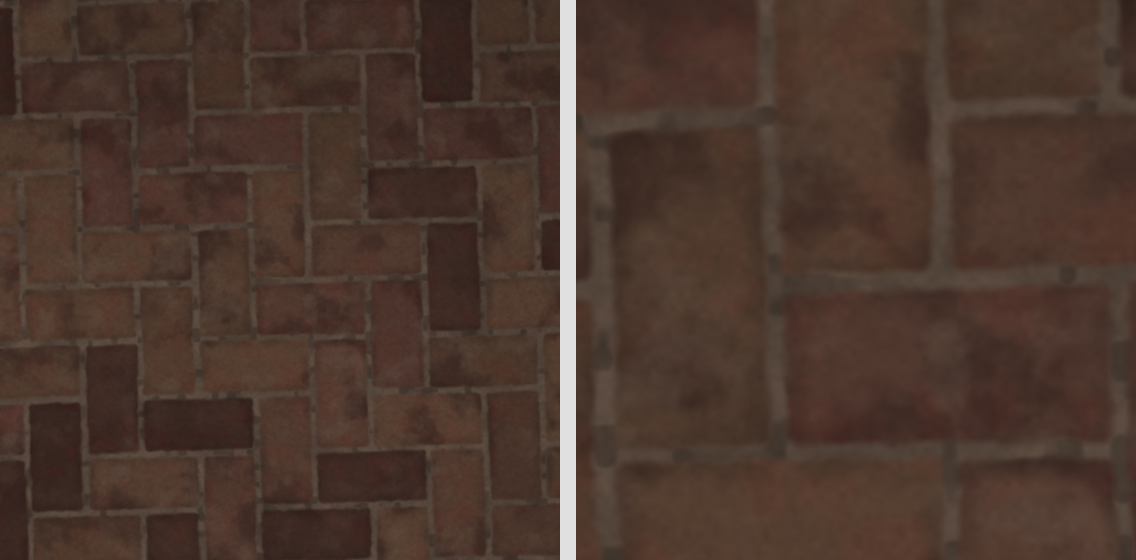
Left, the full canvas; right, a detail of the centre.
Write a Shadertoy shader that draws this texture.

```glsl
// Worn brown clay pavers in a herringbone bond, about ten brick widths across.
// Each square cell finds its brick from the diagonal index mod 4; a rounded box
// distance cuts the soft joints, and layered noise adds stains, grain and wear.

const vec2  CELL       = vec2(0.1023, 0.1013);  // brick width, canvas units
const vec2  ANCHOR     = vec2(0.4535, 0.3960);  // lower left corner of one brick
const float TILT       = 0.026;                 // rotation of the bond, radians
const float JOINT      = 0.052;                 // half joint width, in cells
const float SOFTNESS   = 0.038;                 // blur of the brick edge, in cells
const float ROUNDING   = 0.07;                  // corner radius, in cells
const float WOBBLE     = 0.055;                 // unevenness of the edges
const float DARK_SHARE = 0.17;                  // fraction of dark fired bricks

const vec3 BROWN   = vec3(0.302, 0.223, 0.174);
const vec3 RUSSET  = vec3(0.285, 0.195, 0.165);
const vec3 UMBER   = vec3(0.195, 0.130, 0.112);
const vec3 DUST    = vec3(0.350, 0.285, 0.240);
const vec3 MORTAR  = vec3(0.318, 0.262, 0.222);

float hash(vec2 p) {
    return fract(sin(dot(p, vec2(127.1, 311.7))) * 43758.5453);
}

float noise(vec2 p) {
    vec2 i = floor(p), f = fract(p);
    f = f * f * (3.0 - 2.0 * f);
    return mix(mix(hash(i), hash(i + vec2(1, 0)), f.x),
               mix(hash(i + vec2(0, 1)), hash(i + vec2(1, 1)), f.x), f.y);
}

float fbm(vec2 p) {
    float sum = 0.0, amp = 0.5;
    for (int i = 0; i < 4; i++) {
        sum += amp * noise(p);
        p = mat2(1.6, 1.2, -1.2, 1.6) * p + 7.3;
        amp *= 0.5;
    }
    return sum / 0.9375;
}

// Returns the lower left cell of the brick under p; sets its size in cells.
vec2 herringbone(vec2 p, out vec2 size) {
    vec2 cell = floor(p);
    float k = mod(cell.x - cell.y, 4.0);
    size = k < 1.5 ? vec2(2, 1) : vec2(1, 2);
    if (k > 0.5 && k < 1.5) cell.x -= 1.0;   // right half of a lying brick
    if (k > 1.5 && k < 2.5) cell.y -= 1.0;   // upper half of a standing brick
    return cell;
}

// Positive inside the brick, zero at its rounded border.
float insideDistance(vec2 p, vec2 halfSize) {
    vec2 q = abs(p) - halfSize + ROUNDING;
    return ROUNDING - length(max(q, 0.0)) - min(max(q.x, q.y), 0.0);
}

vec3 brickColor(vec2 local, vec2 id, float depth) {
    float tone = hash(id + 3.7), hue = hash(id + 19.1), fired = hash(id + 41.3);
    vec2 q = local + 17.0 * vec2(hash(id + 5.9), hash(id + 8.3));

    vec3 color = mix(BROWN, RUSSET, smoothstep(0.25, 0.95, hue));
    color *= 0.92 + 0.16 * tone;
    float dark = 1.0 - smoothstep(DARK_SHARE - 0.03, DARK_SHARE + 0.06, fired);
    color = mix(color, UMBER, dark * (0.55 + 0.45 * fbm(q * 1.4)));

    // Broad stains, ruddy patches and pale scuffs
    float stain = smoothstep(0.50, 0.78, fbm(q * 1.7 + 4.0));
    color = mix(color, UMBER, 0.60 * stain);
    float ruddy = smoothstep(0.45, 0.75, fbm(q * 3.2 + 11.0));
    color += ruddy * vec3(0.014, -0.008, -0.006);
    float scuff = smoothstep(0.50, 0.80, fbm(q * 2.6 + 23.0));
    color = mix(color, DUST, 0.40 * scuff * (1.0 - 0.6 * dark));

    // Dirt caught beside the joint
    float rim = 1.0 - smoothstep(0.02, 0.20, depth);
    return color * (1.0 - 0.16 * rim * noise(q * 4.0));
}

void mainImage(out vec4 fragColor, in vec2 fragCoord) {
    vec2 uv = fragCoord / iResolution.xy;
    float c = cos(TILT), s = sin(TILT);
    vec2 d = uv - ANCHOR;
    vec2 p = vec2(c * d.x + s * d.y, c * d.y - s * d.x) / CELL;
    float pixel = 1.0 / (iResolution.y * CELL.y);

    // Uneven, hand laid edges
    vec2 bent = p + WOBBLE * (vec2(fbm(p * 1.5 + 31.0), fbm(p * 1.5 + 67.0)) - 0.5);
    bent += 0.03 * (vec2(noise(p * 9.0), noise(p * 9.0 + 50.0)) - 0.5);

    vec2 size;
    vec2 id = herringbone(bent, size);
    vec2 local = bent - id - 0.5 * size;
    vec2 shift = 0.025 * (vec2(hash(id + 61.0), hash(id + 73.0)) - 0.5);
    float depth = insideDistance(local - shift, 0.5 * size - JOINT);

    // Mortar, partly worn away or filled with dirt
    vec3 mortar = MORTAR * (0.82 + 0.34 * fbm(p * 2.5 + 90.0));
    mortar *= 1.0 - 0.22 * smoothstep(0.60, 0.85, noise(p * 7.0 + 15.0));
    float edge = max(SOFTNESS, pixel);
    float cover = smoothstep(-edge, edge, depth);
    vec3 color = mix(mortar, brickColor(local, id, depth), cover);

    // Fine grain and a slight falloff of light toward the top
    color *= 1.0 + 0.13 * (fbm(p * 13.0) - 0.5) + 0.07 * (noise(p * 24.0) - 0.5);
    color *= 1.06 - 0.13 * smoothstep(0.45, 1.0, uv.y) - 0.05 * smoothstep(0.6, 1.0, uv.x);
    fragColor = vec4(color, 1.0);
}
```
